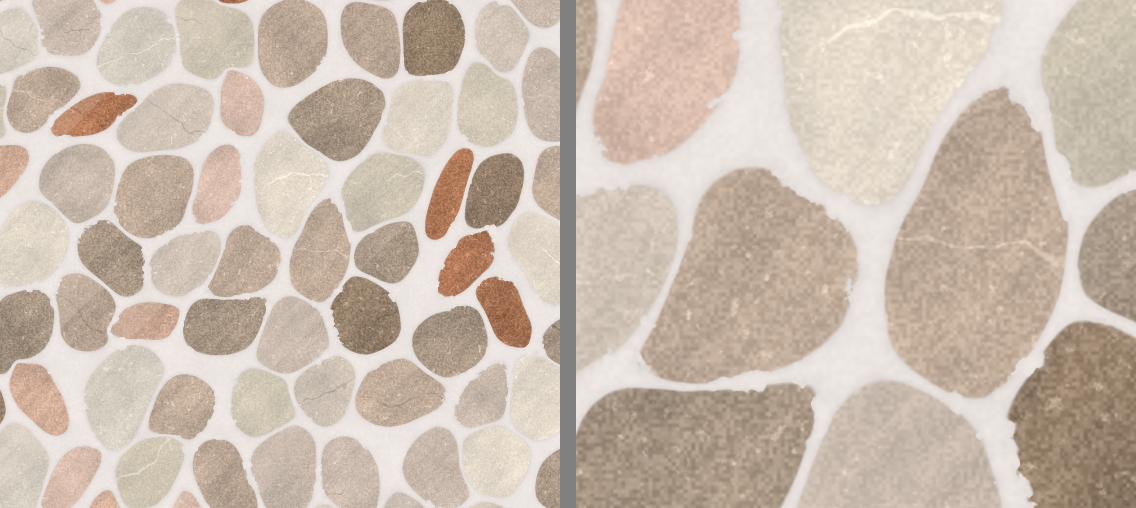
Left, the full canvas; right, a detail of the centre.
Reproduce this texture procedurally as a Shadertoy shader.

```glsl
// Flat river pebbles in beige, taupe and terracotta, set in pale grout.

const float PEBBLES_PER_HEIGHT = 7.0;
const float ROUNDING = 17.0;
const float HALF_GAP = 0.021;
const float GROWTH_LIMIT = 0.095;
const float RED_SHARE = 0.2;
const vec3 GROUT = vec3(0.930, 0.903, 0.888);

const vec3 NEUTRALS[8] = vec3[8](
    vec3(0.88, 0.84, 0.78), vec3(0.83, 0.80, 0.75),
    vec3(0.81, 0.76, 0.71), vec3(0.81, 0.77, 0.70),
    vec3(0.78, 0.72, 0.67), vec3(0.74, 0.66, 0.59),
    vec3(0.65, 0.58, 0.51), vec3(0.57, 0.49, 0.41));
const vec3 REDS[4] = vec3[4](
    vec3(0.84, 0.73, 0.67), vec3(0.80, 0.66, 0.58),
    vec3(0.74, 0.57, 0.46), vec3(0.66, 0.45, 0.33));

vec4 hash4(vec2 p) {
    vec4 q = fract(p.xyxy * vec4(0.1031, 0.1030, 0.0973, 0.1099));
    q += dot(q, q.wzxy + 33.33);
    return fract((q.xxyz + q.yzzw) * q.zywx);
}

float noise(vec2 p) {
    vec2 i = floor(p), f = fract(p);
    f = f * f * (3.0 - 2.0 * f);
    return mix(mix(hash4(i).x, hash4(i + vec2(1, 0)).x, f.x),
               mix(hash4(i + vec2(0, 1)).x, hash4(i + vec2(1, 1)).x, f.x), f.y);
}

float fbm(vec2 p) {
    float sum = 0.0, weight = 0.5;
    for (int i = 0; i < 4; i++) {
        sum += weight * noise(p);
        p = mat2(1.6, 1.2, -1.2, 1.6) * p + 7.3;
        weight *= 0.5;
    }
    return sum / 0.9375;
}

bool isRed(vec2 cell) { return hash4(cell + 71.0).x < RED_SHARE; }

vec2 pebbleCenter(vec2 cell) {
    vec2 jitter = (hash4(cell + 13.0).xy - 0.5) * vec2(0.5, 0.44);
    return cell + 0.5 + jitter + vec2(0.5 * mod(cell.y, 2.0), 0.0);
}

// Approximate signed distance to the tilted ellipse of one cell
float pebbleDistance(vec2 p, vec2 cell) {
    vec4 h = hash4(cell + 37.0);
    float angle = mix(0.2, 2.2, h.x);
    float stretch = isRed(cell) ? mix(1.4, 1.7, h.y) : mix(1.06, 1.34, h.y);
    float size = isRed(cell) ? 0.40 : mix(0.46, 0.61, h.z);
    vec2 radii = size * vec2(stretch, 1.0 / stretch);
    vec2 q = p - pebbleCenter(cell);
    q = vec2(dot(q, vec2(cos(angle), sin(angle))), dot(q, vec2(-sin(angle), cos(angle))));
    float k = length(q / radii);
    return k * (k - 1.0) / max(length(q / (radii * radii)), 1e-4);
}

// Nearest pebble's cell in xy, rounded depth inside it in z
vec3 packPebbles(vec2 p) {
    vec2 base = floor(p), nearest = base;
    float own = 1e3;
    for (int n = 0; n < 25; n++) {
        vec2 cell = base + vec2(n % 5 - 2, n / 5 - 2);
        float d = pebbleDistance(p, cell);
        if (d < own) { own = d; nearest = cell; }
    }
    float sum = exp(-ROUNDING * (GROWTH_LIMIT - own));
    for (int n = 0; n < 25; n++) {
        vec2 cell = base + vec2(n % 5 - 2, n / 5 - 2);
        if (cell != nearest)
            sum += exp(-ROUNDING * 0.5 * (pebbleDistance(p, cell) - own));
    }
    return vec3(nearest, -log(sum) / ROUNDING - HALF_GAP);
}

vec3 stoneColor(vec2 p, vec2 cell) {
    vec4 h = hash4(cell + 91.0);
    vec3 color = isRed(cell) ? REDS[int(h.x * 3.99)] : NEUTRALS[int(h.x * 7.99)];
    float roughness = mix(1.5, 0.75, smoothstep(0.55, 0.8, color.g));
    vec2 q = p - pebbleCenter(cell);
    vec2 local = p + 20.0 * h.yz;

    // Cloudy mottling, stretched bedding and fine grain
    float bedding = fbm(vec2(local.x + local.y, 4.0 * (local.y - local.x)) * 2.0);
    color *= 1.0 + roughness * (0.20 * (fbm(local * 2.2) - 0.5) + 0.11 * (bedding - 0.5));
    color += roughness * 0.10 * (noise(local * 56.0) - 0.5);
    color += roughness * 0.09 * smoothstep(0.68, 0.86, fbm(local * 19.0));

    // Thin wandering veins, pale or dark
    float vein = abs(q.x * (h.y - 0.5) + q.y * 0.7 + 0.4 * (fbm(local * 2.0) - 0.5));
    float veinMask = step(0.65, h.w) * smoothstep(0.35, 0.6, noise(local * 3.0));
    color += (h.z > 0.5 ? 0.08 : -0.08) * veinMask * (1.0 - smoothstep(0.003, 0.016, vein));

    // Diagonal sheen on a few stones
    float sheen = step(0.76, h.y) * smoothstep(-0.012, 0.012, q.y - q.x + 0.3 * (h.z - 0.5));
    return mix(color, vec3(0.90, 0.84, 0.79), 0.2 * sheen);
}

void mainImage(out vec4 fragColor, in vec2 fragCoord) {
    vec2 p = fragCoord / iResolution.y * PEBBLES_PER_HEIGHT + vec2(5.0, 11.0);
    vec3 pebble = packPebbles(p + 0.14 * (vec2(noise(p * 1.9), noise(p * 1.9 + 40.0)) - 0.5));

    // Slightly rough outline with a few chipped patches
    float chips = smoothstep(0.5, 0.75, fbm(p * 10.0)) * smoothstep(0.5, 0.7, noise(p * 2.1 + 9.0));
    float depth = pebble.z + 0.012 * (fbm(p * 8.0) - 0.5) - 0.035 * chips;

    vec3 grout = GROUT + 0.04 * (fbm(p * 4.0) - 0.5) + 0.025 * (noise(p * 45.0) - 0.5);
    grout *= 1.0 - 0.07 * exp(min(depth, 0.0) * 45.0);
    vec3 stone = stoneColor(p, pebble.xy);
    stone = mix(stone, GROUT, 0.10 * exp(-max(depth, 0.0) * 55.0));

    float soft = max(0.009, 0.65 * PEBBLES_PER_HEIGHT / iResolution.y);
    fragColor = vec4(mix(grout, stone, smoothstep(-soft, soft, depth)), 1.0);
}
```
